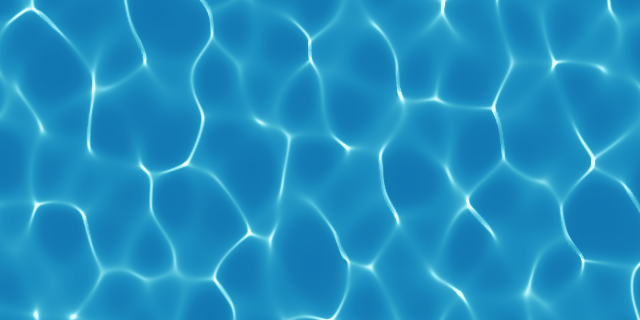
Reproduce this texture procedurally as a Shadertoy shader.

```glsl
// Sunlight caustics: fine wavering threads of light on a blue pool floor.

const int WAVES = 14;           // ripples on the water surface
const int REACH = 4;            // light beams gathered on each side
const float ZOOM = 1.8;         // ripple units per canvas height
const float BEAM_STEP = 0.018;  // spacing of light beams, in ripple units
const float BLUR = 0.0048;      // softness of the sharpest thread
const float FOCUS = 0.9;        // how strongly the ripples bend light
const float TAU = 6.2831853;

float hash(float n) {
    return fract(sin(n * 12.9898 + 4.137) * 43758.5453);
}

float hash2(vec2 cell) {
    return fract(sin(dot(cell, vec2(127.1, 311.7))) * 43758.5453);
}

float valueNoise(vec2 p) {
    vec2 i = floor(p), f = fract(p);
    f = f * f * (3.0 - 2.0 * f);
    return mix(mix(hash2(i), hash2(i + vec2(1, 0)), f.x),
               mix(hash2(i + vec2(0, 1)), hash2(i + vec2(1, 1)), f.x), f.y);
}

// One ripple: wave vector in xy, phase in z; crests lean towards vertical.
vec3 makeWave(float id) {
    float angle = 0.5 * TAU * (id + hash(id)) / float(WAVES);
    float waveLength = mix(0.19, 0.55, hash(id + 31.0));
    vec2 direction = vec2(cos(angle), 0.72 * sin(angle));
    return vec3(direction * TAU / waveLength, TAU * hash(id + 67.0));
}

// Sideways shift of a beam entering at q, and its symmetric Jacobian (xx, xy, yy).
void refractBeam(vec2 q, vec3 waves[WAVES], out vec2 shift, out vec3 jacobian) {
    float bend = FOCUS * sqrt(2.0 / float(WAVES));
    shift = vec2(0.0);
    jacobian = vec3(1.0, 0.0, 1.0);
    for (int i = 0; i < WAVES; i++) {
        vec2 k = waves[i].xy;
        float theta = dot(k, q) + waves[i].z;
        float strength = bend * min(1.0 / dot(k, k), 0.005);
        shift += strength * sin(theta) * k;
        jacobian += strength * cos(theta) * vec3(k.x * k.x, k.x * k.y, k.y * k.y);
    }
}

// Light that one beam leaves at an offset from its centre: a stretched Gaussian.
float beamLight(vec2 offset, vec3 j, float stepSize, float blur) {
    float spread = 0.36 * stepSize * stepSize;
    vec3 c = spread * vec3(j.x * j.x + j.y * j.y, j.y * (j.x + j.z), j.y * j.y + j.z * j.z);
    c.xz += blur * blur;
    float det = c.x * c.z - c.y * c.y;
    float distSq = (c.z * offset.x * offset.x - 2.0 * c.y * offset.x * offset.y
                  + c.x * offset.y * offset.y) / det;
    return stepSize * stepSize * exp(-0.5 * distSq) / (TAU * sqrt(det));
}

// Sum of all beams that land near p; 1 is the average light.
float caustics(vec2 p, vec3 waves[WAVES]) {
    vec2 shift;
    vec3 jacobian;

    // Trace back to where the light entered the surface.
    vec2 source = p;
    for (int i = 0; i < 5; i++) {
        refractBeam(source, waves, shift, jacobian);
        source = mix(source, p - shift, 0.5);
    }

    vec2 centre = floor(source / BEAM_STEP + 0.5);
    float light = 0.0;
    for (int y = -REACH; y <= REACH; y++) {
        for (int x = -REACH; x <= REACH; x++) {
            vec2 q = (centre + vec2(x, y)) * BEAM_STEP;
            refractBeam(q, waves, shift, jacobian);
            light += beamLight(p - q - shift, jacobian, BEAM_STEP, BLUR);
        }
    }
    return light;
}

float rise(float low, float high, float x) {
    return clamp((x - low) / (high - low), 0.0, 1.0);
}

vec3 waterColour(float light) {
    vec3 deep    = vec3(0.07, 0.47, 0.70);
    vec3 shade   = vec3(0.08, 0.49, 0.71);
    vec3 water   = vec3(0.10, 0.55, 0.75);
    vec3 lit     = vec3(0.13, 0.59, 0.77);
    vec3 haze    = vec3(0.19, 0.65, 0.80);
    vec3 glow    = vec3(0.31, 0.75, 0.85);
    vec3 thread  = vec3(0.53, 0.88, 0.96);
    vec3 sparkle = vec3(0.88, 0.99, 1.00);
    vec3 colour = mix(deep, shade, rise(0.25, 0.40, light));
    colour = mix(colour, water, rise(0.40, 0.64, light));
    colour = mix(colour, lit, rise(0.64, 1.05, light));
    colour = mix(colour, haze, rise(1.05, 1.8, light));
    colour = mix(colour, glow, rise(1.8, 3.2, light));
    colour = mix(colour, thread, rise(3.2, 5.6, light));
    return mix(colour, sparkle, rise(5.6, 11.0, light));
}

void mainImage(out vec4 fragColor, in vec2 fragCoord) {
    vec2 p = fragCoord / iResolution.y;
    vec3 waves[WAVES];
    for (int i = 0; i < WAVES; i++) waves[i] = makeWave(float(i));

    // Broad drifts of brighter and darker water.
    float drift = mix(0.88, 1.12, valueNoise(p * 2.5 + 7.0));
    fragColor = vec4(waterColour(caustics(p * ZOOM, waves) * drift), 1.0);
}
```
